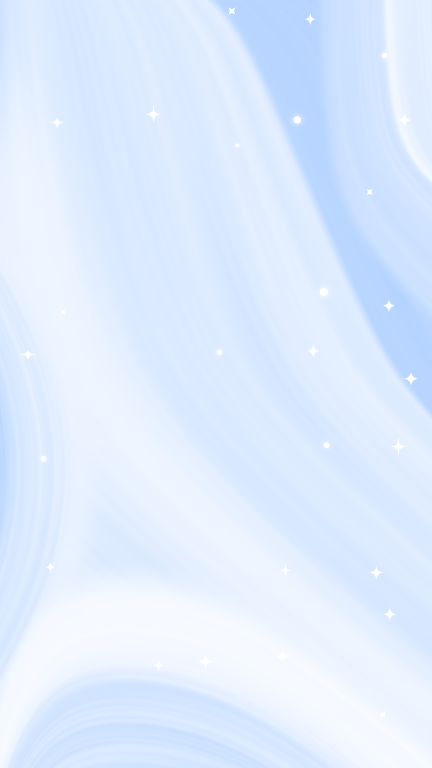
This background is drawn by a Shadertoy shader. Its source:

```glsl
// Pale blue marble: diagonal veins, a deeper ribbon, a white arch and scattered sparkles.

const vec3 MILK = vec3(0.97, 0.982, 1.0);
const vec3 SKY = vec3(0.71, 0.83, 1.0);

vec2 hash2(vec2 p) {
    p = vec2(dot(p, vec2(127.1, 311.7)), dot(p, vec2(269.5, 183.3)));
    return fract(sin(p) * 43758.5);
}

float gradientCorner(vec2 cell, vec2 offset, vec2 f) {
    return dot(hash2(cell + offset) * 2.0 - 1.0, f - offset);
}

float gradientNoise(vec2 p) {
    vec2 i = floor(p), f = fract(p);
    vec2 u = f * f * f * (f * (f * 6.0 - 15.0) + 10.0);
    float low = mix(gradientCorner(i, vec2(0, 0), f), gradientCorner(i, vec2(1, 0), f), u.x);
    float high = mix(gradientCorner(i, vec2(0, 1), f), gradientCorner(i, vec2(1, 1), f), u.x);
    return mix(low, high, u.y);
}

// Long streaks: fine across the flow, slow along it.
float veins(float across, float along, float frequency) {
    vec2 p = vec2(across * frequency, along * 0.9);
    return gradientNoise(p) + 0.55 * gradientNoise(p * vec2(2.7, 1.3) + 17.0);
}

// Curve that runs flat, then turns smoothly onto a slope.
float bend(float v, float start, float slope, float softness) {
    float d = v - start;
    return 0.5 * slope * (d + sqrt(d * d + softness * softness));
}

float bump(float x, float centre, float width) {
    float d = (x - centre) / width;
    return exp(-d * d);
}

// Tone of the marble: 0 is milk, 1 is sky. Depth is measured from the top.
float marbleTone(float x, float depth) {
    // Boundaries of the flow
    float ridge = -0.05 + bend(depth, 0.95, 1.4, 0.417);
    float ribbonLeft = 0.537 + 0.4 * depth + bend(depth, 0.89, 0.7, 0.14)
                     - 0.046 * exp(-depth * 14.0);
    float ribbonRight = 0.727 + bend(depth, 0.52, 1.1, 0.17);
    float innerFold = 0.875 + bend(depth, 0.382, 1.5, 0.116);

    // Diagonal flow between the milky ridge and the ribbon
    float t = (x - ridge) / (ribbonLeft - ridge);
    float tone = 0.38 + 0.22 * veins(t, depth, 11.0);
    tone += 0.13 * bump(t, 0.3, 0.09) + 0.07 * bump(t, 0.62, 0.05) - 0.07 * bump(t, 0.8, 0.06);
    float milky = bump(t, 0.0, 0.16) * smoothstep(0.05, 0.5, depth);
    tone = mix(tone, 0.1, 0.85 * milky);
    tone += 0.2 * (1.0 - smoothstep(0.0, 0.07, x)) * (1.0 - smoothstep(0.0, 0.4, depth));

    // Ribbon and the folds to its right
    float ribbon = 0.97 + 0.1 * veins(t, depth, 14.0);
    tone = mix(tone, ribbon, smoothstep(-0.02, 0.012, x - ribbonLeft));
    float w = (x - ribbonRight) / (innerFold - ribbonRight);
    float fold = mix(0.72, 0.5, clamp(w, 0.0, 1.0)) + 0.2 * veins(w, depth, 5.0);
    tone = mix(tone, fold, smoothstep(-0.025, 0.03, x - ribbonRight));
    float inner = 0.32 + 0.2 * veins(x - innerFold, depth, 35.0);
    tone = mix(tone, inner, smoothstep(-0.008, 0.012, x - innerFold));
    tone -= 0.2 * bump(x, innerFold + 0.012, 0.014);

    // Streaked bulge on the left side
    float rise = (depth - 1.088) / 0.51;
    float bulge = 0.171 * (1.0 - rise * rise);
    float inset = bulge - x;
    float streaks = 0.3 + 1.5 * max(inset, 0.0) + 0.3 * veins(inset, depth, 45.0);
    streaks += 0.4 * smoothstep(0.14, 0.17, inset);
    tone = mix(tone, 0.16, 0.7 * bump(inset, -0.01, 0.05) * smoothstep(0.3, 0.6, depth));
    tone = mix(tone, streaks, smoothstep(-0.005, 0.025, inset));

    // White arch with blue layers below
    float arch = 1.458 + bend(x, 0.532, 0.9, 0.278) + 0.324 * exp(-x * 10.8);
    float below = depth - arch;
    float white = 0.03 + 0.08 * veins(below, x, 20.0);
    tone = mix(tone, white, smoothstep(-0.24, -0.13, below));
    float layers = 0.52 + 0.45 * veins(below, x, 30.0);
    return mix(tone, layers, smoothstep(-0.03, 0.06, below));
}

float astroid(vec2 p, float radius) {
    p = sqrt(abs(p) / radius);
    return 1.0 - smoothstep(0.8, 1.1, p.x + p.y);
}

float glowDot(vec2 p, float radius) {
    float r = length(p) / radius;
    return max(1.0 - smoothstep(0.7, 1.1, r), 0.5 * exp(-r * r * 0.6));
}

// One optional sparkle per grid cell: star, tilted cross or dot.
float sparkles(vec2 p, float cellSize) {
    vec2 cell = floor(p / cellSize);
    vec2 place = hash2(cell + 3.0), kind = hash2(cell + 41.0);
    vec2 q = p - cellSize * (cell + 0.5 + 0.7 * (place - 0.5));
    float size = mix(0.6, 1.0, fract(kind.y * 7.0));
    vec2 tilted = vec2(q.x + q.y, q.x - q.y) * 0.707;
    float shape = kind.x < 0.4 ? astroid(q, 0.023 * size)
                : kind.x < 0.7 ? astroid(tilted, 0.018 * size)
                : glowDot(q, 0.013 * size * size);
    return shape * step(kind.y, 0.55);
}

void mainImage(out vec4 fragColor, in vec2 fragCoord) {
    vec2 p = fragCoord / iResolution.x;
    float depth = (iResolution.y - fragCoord.y) / iResolution.x;
    vec3 color = mix(MILK, SKY, clamp(marbleTone(p.x, depth), -0.1, 1.05));
    color = mix(color, vec3(1.0), sparkles(p, 0.2));
    fragColor = vec4(clamp(color, 0.0, 1.0), 1.0);
}
```
